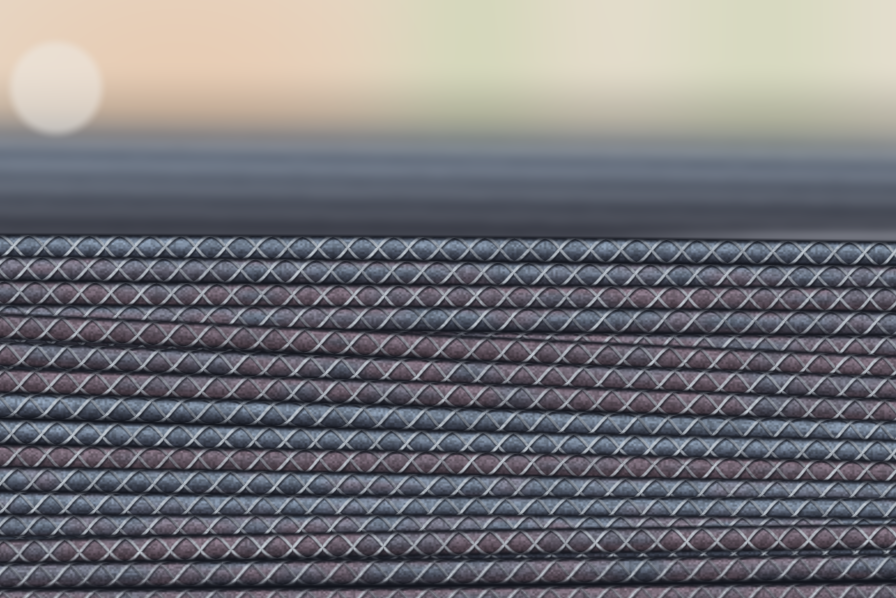
A Shadertoy shader for this texture:

```glsl
// Stacked ribbed steel bars in three slightly fanned bundles, in front of a blurred pile and a pale sky.
// Each bar is a shaded cylinder; its ribs are two mirrored helices repeated along the length.
// Lengths are fractions of the canvas height, and depth t runs downward from the top edge.

// Bundle rows: first centre, spacing, tilt of first bar, tilt change per bar
const vec4 UPPER  = vec4(0.412, 0.0390, 0.013, 0.0);
const vec4 MIDDLE = vec4(0.547, 0.0408, 0.068, -0.0078);
const vec4 LOWER  = vec4(0.922, 0.0420, -0.025, 0.008);
const int UPPER_COUNT = 6;
const int MIDDLE_COUNT = 10;
const int LOWER_COUNT = 3;
const float MIDDLE_SAG = 0.012;

const float BAR_RADIUS = 0.0205;
const float RIB_PITCH  = 0.0508;
const float RIB_WIDTH  = 0.0023;
const float RIB_TWIST  = 0.34;

const vec3 GAP    = vec3(0.07, 0.08, 0.11);
const vec3 SHADE  = vec3(0.17, 0.185, 0.23);
const vec3 STEEL  = vec3(0.37, 0.41, 0.48);
const vec3 SHEEN  = vec3(0.52, 0.58, 0.65);
const vec3 RIB    = vec3(0.76, 0.79, 0.82);
const vec3 RUST   = vec3(0.37, 0.28, 0.31);
const vec3 CREAM  = vec3(0.87, 0.84, 0.79);
const vec3 PEACH  = vec3(0.87, 0.77, 0.68);
const vec3 LEAF   = vec3(0.79, 0.81, 0.70);
const vec3 PILE   = vec3(0.43, 0.47, 0.53);
const vec3 PILE_LOW = vec3(0.25, 0.26, 0.30);

float hash(vec2 p) {
    vec3 q = fract(vec3(p.xyx) * 0.1031);
    q += dot(q, q.yzx + 33.33);
    return fract((q.x + q.y) * q.z);
}

float noise(vec2 p) {
    vec2 i = floor(p), f = fract(p);
    f = f * f * (3.0 - 2.0 * f);
    return mix(mix(hash(i), hash(i + vec2(1.0, 0.0)), f.x),
               mix(hash(i + vec2(0.0, 1.0)), hash(i + vec2(1.0, 1.0)), f.x), f.y);
}

// Bell curve of the given half width
float bell(float d, float width) {
    d /= width;
    return exp(-d * d);
}

// Coverage of one helix of ribs; v is -1 at the top of the bar and 1 at the bottom
float helix(float x, float v, float roll, float twist, float soft) {
    float w = clamp(v, -0.97, 0.97);
    float u = x / RIB_PITCH - twist * (asin(w) - roll);
    float slope = twist / (BAR_RADIUS * sqrt(1.0 - w * w));
    float d = abs(fract(u) - 0.5) / length(vec2(1.0 / RIB_PITCH, slope));
    return 1.0 - smoothstep(RIB_WIDTH - soft, RIB_WIDTH + soft, d);
}

vec2 ribs(float x, float v, float roll, float soft) {
    return vec2(helix(x, v, roll, RIB_TWIST, soft), helix(x, v, roll, -RIB_TWIST, soft));
}

vec3 backdrop(vec2 uv, float t) {
    // Sky with soft coloured patches and one out-of-focus disc
    vec3 sky = mix(CREAM, PEACH, bell(length(uv - vec2(0.2, 0.84)), 0.33));
    sky = mix(sky, LEAF, 0.8 * bell(uv.x - 0.53, 0.105));
    sky = mix(sky, LEAF, 0.7 * bell(uv.x - 0.85, 0.13));
    sky *= 1.04 - 0.25 * smoothstep(0.1, 0.24, t);
    // Pile of blurred bars below the sky
    vec3 pile = mix(PILE, PILE_LOW, smoothstep(0.25, 0.40, t));
    float band = t - 0.02 * uv.x;
    pile += 0.018 * sin(band * 165.0) + 0.012 * (noise(vec2(uv.x * 45.0, band * 50.0)) - 0.5);
    pile += 0.2 * smoothstep(0.62, 0.95, uv.x) * bell(t - 0.395, 0.013);
    vec3 color = mix(sky, pile, smoothstep(0.17, 0.265, t - 0.025 * uv.x));
    float disc = length(vec2(uv.x * 1.5 - 0.094, t - 0.147));
    return mix(color, vec3(0.93, 0.92, 0.90), 0.55 * (1.0 - smoothstep(0.065, 0.088, disc)));
}

void drawBar(inout vec3 color, vec2 p, float centre, float seed, float px) {
    float rnd = hash(vec2(seed, 7.3));
    float v = (p.y - centre - 0.0015 * sin(p.x * 3.0 + seed * 2.1)) / BAR_RADIUS;
    if (abs(v) > 1.5) return;
    float blur = 0.0012 * smoothstep(0.88, 1.0, p.y);
    float soft = 0.0007 + 0.6 * px + blur;

    // Contact shadow, then the cylinder with worn, rusty skin
    color = mix(color, GAP, 0.75 * (1.0 - smoothstep(0.95, 1.25, abs(v))));
    float wear = noise(vec2(p.x * 14.0, seed * 9.0 + v));
    float grain = noise(vec2(p.x * 260.0, v * 6.0 + seed * 31.0));
    vec3 skin = mix(STEEL, SHADE, smoothstep(-0.3, 0.85, v));
    skin = mix(skin, SHEEN, 0.75 * bell(v + 0.38, 0.38));
    skin = mix(skin, RUST * (1.05 - 0.4 * v), smoothstep(0.45, 0.95, rnd * 0.7 + wear * 0.45) * 0.65);
    skin *= (0.82 + 0.36 * grain) * (0.9 + 0.2 * wear);
    skin = mix(skin, GAP, 0.85 * smoothstep(0.62, 1.0, abs(v)));

    // Ribs: offset dark copy for the shadow, lit copy above it
    float x = p.x + rnd * RIB_PITCH + 0.002 * (noise(vec2(p.x * 30.0, seed)) - 0.5);
    float roll = 1.1 * (hash(vec2(seed, 2.9)) - 0.35);
    vec2 dark = ribs(x - 0.0015, v - 0.17, roll, soft * 1.5);
    vec2 lit = ribs(x, v, roll, soft) * vec2(mix(0.4, 0.85, hash(vec2(seed, 5.1))), 0.9);
    float cell = hash(vec2(floor(x / RIB_PITCH), seed));
    skin = mix(skin, GAP, 0.6 * max(dark.x, dark.y));
    float glint = max(lit.x, lit.y) * (0.65 + 0.25 * cell + 0.25 * grain);
    glint *= 1.0 - 0.75 * smoothstep(0.45, 1.0, abs(v));
    skin = mix(skin, RIB, clamp(glint, 0.0, 1.0));

    float edge = (px + blur) / BAR_RADIUS;
    color = mix(color, skin, 1.0 - smoothstep(1.0 - edge, 1.0 + edge, abs(v)));
}

void drawBundle(inout vec3 color, vec2 p, float along, vec4 rows, int count, float sag, float seed, float px) {
    for (int i = 0; i < count; i++) {
        float n = float(i);
        float centre = rows.x + rows.y * n + sag * sin(3.14159 * n / float(count));
        drawBar(color, p, centre + (rows.z + rows.w * n) * along, seed + n, px);
    }
}

void mainImage(out vec4 fragColor, in vec2 fragCoord) {
    vec2 uv = fragCoord / iResolution.xy;
    float px = 1.0 / iResolution.y;
    vec2 p = vec2(fragCoord.x * px, 1.0 - uv.y);
    vec3 color = mix(backdrop(uv, p.y), GAP, step(UPPER.x + UPPER.z * uv.x, p.y));
    drawBundle(color, p, uv.x, UPPER, UPPER_COUNT, 0.0, 1.0, px);
    drawBundle(color, p, uv.x, MIDDLE, MIDDLE_COUNT, MIDDLE_SAG, 11.0, px);
    drawBundle(color, p, uv.x, LOWER, LOWER_COUNT, 0.0, 31.0, px);
    fragColor = vec4(clamp(color, 0.0, 1.0), 1.0);
}
```
